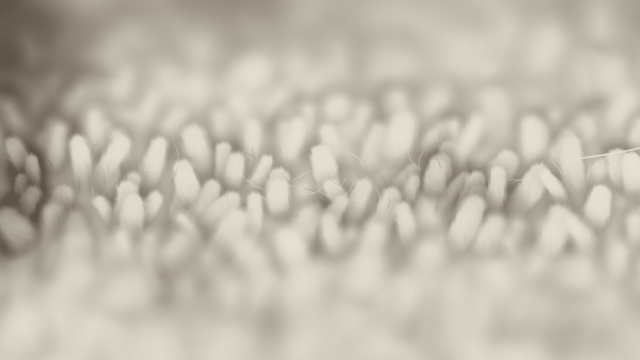
A Shadertoy shader for this texture:

```glsl
// Cream looped-pile wool seen at a low angle with a shallow depth of field.
// Rows of leaning tufts are layered from back to front, each blurred by its
// distance from the focal band; fine stray fibres lie over the sharp rows.

const vec3 SHADOW_WOOL = vec3(0.37, 0.33, 0.28);
const vec3 LIGHT_WOOL = vec3(0.88, 0.86, 0.81);
const float FOCUS_HEIGHT = 0.51;
const float CELL_WIDTH = 0.08;
const int ROWS = 14;
const int FIBRES = 60;

vec2 hash2(vec2 p) {
    vec3 q = fract(vec3(p.xyx) * vec3(0.1031, 0.1030, 0.0973));
    q += dot(q, q.yzx + 33.33);
    return fract((q.xx + q.yz) * q.zy);
}

float cornerGradient(vec2 cell, vec2 offset) {
    return dot(hash2(cell + 71.0) * 2.0 - 1.0, offset);
}

float gradientNoise(vec2 p) {
    vec2 i = floor(p), f = fract(p);
    vec2 u = f * f * f * (f * (f * 6.0 - 15.0) + 10.0);
    vec2 e = vec2(1.0, 0.0);
    return mix(mix(cornerGradient(i, f), cornerGradient(i + e, f - e), u.x),
               mix(cornerGradient(i + e.yx, f - e.yx), cornerGradient(i + 1.0, f - 1.0), u.x), u.y);
}

// Bent tapered capsule: x = signed distance, y = position from base to tip
vec2 tuftShape(vec2 p, vec2 base, vec2 tip, float radius, float bend) {
    vec2 axis = tip - base;
    float h = clamp(dot(p - base, axis) / dot(axis, axis), 0.0, 1.0);
    p.x -= bend * h * (1.0 - h);
    float width = radius * (0.7 + 0.6 * h - 0.5 * h * h * h);
    return vec2(length(p - base - axis * h) - width, h);
}

// Lays one tuft and its contact shadow over the tone behind it
float layTuft(float tone, vec2 p, vec2 id, float rowHeight, float cellWidth) {
    vec2 a = hash2(id), b = hash2(id + 37.0), c = hash2(id + 91.0);
    vec2 tip = vec2((id.x + a.x) * cellWidth, rowHeight + 0.15 * (a.y - 0.5));
    vec2 base = tip - vec2(mix(-0.07, 0.1, b.x), mix(0.1, 0.19, b.y));
    float radius = cellWidth * mix(0.24, 0.47, c.x);
    float defocus = max(abs(tip.y - FOCUS_HEIGHT) - 0.08, 0.0);
    float blur = 0.009 + 0.23 * defocus;
    float softness = min(defocus * 5.0, 1.0);

    vec2 shape = tuftShape(p, base, tip, radius, 0.14 * (c.y - 0.5));
    float halo = smoothstep(0.04 + blur, -0.01, shape.x) * smoothstep(0.0, 0.5, shape.y);
    tone *= 1.0 - mix(0.23, 0.11, softness) * halo;
    if (shape.x > blur + 0.01) return tone;

    // Spun yarn streaks and a fuzzy edge, both lost with defocus
    vec2 axis = normalize(tip - base);
    vec2 local = vec2(dot(p - base, vec2(axis.y, -axis.x)), dot(p - base, axis));
    float yarn = gradientNoise(vec2(local.x * 90.0 + local.y * 45.0, local.y * 30.0) + id * 7.0);
    float dist = shape.x + 0.007 * yarn * (1.0 - softness);
    float dome = mix(sqrt(clamp(-dist / radius, 0.0, 1.0)), 0.75, softness);
    float wool = mix(mix(0.66, 0.82, softness), 1.07, smoothstep(0.1, 0.85, shape.y));
    wool *= 0.89 + 0.12 * dome;
    wool += mix(0.12, 0.2, softness) * (c.y - 0.5) + 0.08 * yarn * (1.0 - softness);
    float cover = smoothstep(blur, -blur, dist) * smoothstep(0.0, 0.45, shape.y);
    return mix(tone, wool, cover);
}

// Tufts widen away from the focal band, where only large clumps remain
float layRow(float tone, vec2 p, float row) {
    float rowHeight = mix(0.88, -0.02, row / float(ROWS - 1));
    float cellWidth = CELL_WIDTH * (1.0 + 1.3 * abs(rowHeight - FOCUS_HEIGHT));
    float cell = floor(p.x / cellWidth);
    for (int k = -3; k <= 3; k++) {
        tone = layTuft(tone, p, vec2(cell + float(k), row * 13.0 + 5.0), rowHeight, cellWidth);
    }
    return tone;
}

// Coverage of a thin parabolic hair
float fibre(vec2 p, vec2 centre, float angle, float halfLength, float curl, float width) {
    vec2 q = mat2(cos(angle), -sin(angle), sin(angle), cos(angle)) * (p - centre);
    float slope = 2.0 * curl * q.x;
    float dist = abs(q.y - curl * q.x * q.x) / sqrt(1.0 + slope * slope);
    float ends = smoothstep(halfLength, halfLength * 0.4, abs(q.x));
    return ends * smoothstep(width + 1.0 / iResolution.y, width * 0.3, dist);
}

float softSpot(vec2 p, vec2 centre, vec2 size) {
    vec2 q = (p - centre) / size;
    return exp(-dot(q, q));
}

// Broad darkening at the left, along the top, in the hollows and between clumps
float broadShade(vec2 p, float aspect) {
    float left = 0.5 * smoothstep(0.3, -0.06, p.x) * smoothstep(0.02, 0.38, p.y);
    float top = 0.3 * smoothstep(0.74, 1.04, p.y) * (1.0 + 1.2 * gradientNoise(p * 2.6 + 4.0));
    float hollows = 0.33 * softSpot(p, vec2(0.12, 0.88), vec2(0.14, 0.18))
                  + 0.2 * softSpot(p, vec2(0.16, 0.45), vec2(0.18, 0.12))
                  + 0.17 * softSpot(p, vec2(1.3, 0.48), vec2(0.17, 0.07))
                  + 0.14 * softSpot(p, vec2(0.55, 0.2), vec2(0.14, 0.12))
                  + 0.2 * softSpot(p, vec2(0.62, 1.0), vec2(0.17, 0.13));
    float clumps = 0.2 * gradientNoise(p * 3.1 + 9.0) + 0.16 * gradientNoise(p * vec2(7.5, 6.0) + 2.0);
    return left + top + hollows + clumps + 0.08 * smoothstep(aspect - 0.25, aspect + 0.1, p.x);
}

void mainImage(out vec4 fragColor, in vec2 fragCoord) {
    vec2 p = fragCoord / iResolution.y;
    float aspect = iResolution.x / iResolution.y;

    float tone = 0.96 + 0.18 * gradientNoise(p * 3.5);
    for (int row = 0; row < ROWS; row++) tone = layRow(tone, p, float(row));

    // Stray hairs, denser around the middle of the focal band
    for (int i = 0; i < FIBRES; i++) {
        vec2 a = hash2(vec2(float(i), 3.0)), b = hash2(vec2(float(i), 17.0));
        float spread = i % 2 == 0 ? 0.22 : 1.0;
        vec2 centre = vec2(aspect * (0.5 + spread * (a.x - 0.5)), 0.43 + 0.16 * a.y);
        float hair = fibre(p, centre, 6.283 * b.x, mix(0.015, 0.045, b.y), 30.0 * (a.y - 0.5), 0.0009);
        tone = mix(tone, i % 3 == 0 ? 0.45 : 1.08, 0.26 * hair);
    }
    tone = mix(tone, 1.15, 0.6 * fibre(p, vec2(aspect - 0.08, 0.573), 0.17, 0.16, 0.3, 0.0015));

    // Contrast around the mid wool tone, with a soft limit on the highlights
    tone = 0.83 + 1.18 * (tone - broadShade(p, aspect) - 0.79);
    tone = min(tone, 0.86 + 0.2 * (1.0 - exp(-5.0 * max(tone - 0.86, 0.0))));
    fragColor = vec4(mix(SHADOW_WOOL, LIGHT_WOOL, clamp(tone, 0.0, 1.05)), 1.0);
}
```
